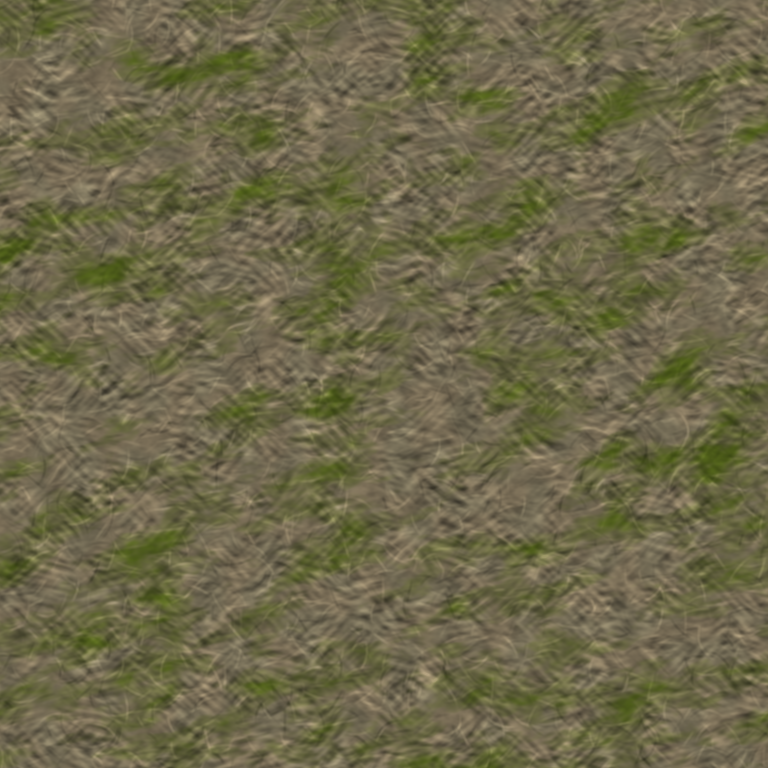
This texture is drawn by a WebGL 2 fragment shader. Its source:

```glsl
#version 300 es
precision highp float;

uniform vec2 u_resolution;
out vec4 fragColor;

#define STRAW vec3(0.475, 0.427, 0.338)
#define ASH vec3(0.442, 0.412, 0.328)
#define OLIVE vec3(0.400, 0.393, 0.255)
#define GREEN vec3(0.295, 0.355, 0.095)
#define PATCH_SCALE vec2(8.0, 17.0)
#define CLUMP_SCALE vec2(21.0, 34.0)
#define FIBRE_SCALE vec2(34.0, 125.0)
#define BLADE_CELLS 34.0
#define BLADE_WIDTH 0.0034
#define BLADE_LAYERS 4
#define BLADE_CONTRAST 0.30
#define FIBRE_CONTRAST 0.42

// Integer hash of a lattice cell, two values in 0..1
vec2 hash2(vec2 cell) {
    uvec2 v = uvec2(ivec2(cell) + 32768);
    v = v * 1664525u + 1013904223u;
    v.x += v.y * 1664525u;
    v.y += v.x * 1664525u;
    v ^= v >> 16u;
    v.x += v.y * 1664525u;
    v.y += v.x * 1664525u;
    v ^= v >> 16u;
    return vec2(v >> 8u) / 16777216.0;
}

mat2 rotation(float angle) {
    float c = cos(angle), s = sin(angle);
    return mat2(c, -s, s, c);
}

float cornerGradient(vec2 cell, vec2 offset) {
    float angle = 6.28318 * hash2(cell).x;
    return dot(vec2(cos(angle), sin(angle)), offset);
}

float gradientNoise(vec2 p) {
    vec2 i = floor(p), f = fract(p);
    vec2 u = f * f * f * (f * (f * 6.0 - 15.0) + 10.0);
    vec2 e = vec2(1.0, 0.0);
    float low = mix(cornerGradient(i, f), cornerGradient(i + e, f - e), u.x);
    float high = mix(cornerGradient(i + e.yx, f - e.yx),
                     cornerGradient(i + 1.0, f - 1.0), u.x);
    return mix(low, high, u.y);
}

float fbm(vec2 p) {
    float sum = 0.0, amplitude = 1.0;
    for (int i = 0; i < 4; i++) {
        sum += amplitude * gradientNoise(p);
        p = rotation(0.35) * p * 2.03 + 17.3;
        amplitude *= 0.58;
    }
    return sum;
}

// Matted fibres: stretched noise whose leaning changes from place to place
float fibres(vec2 p) {
    float sum = 0.0;
    for (int i = 0; i < 4; i++) {
        float k = float(i);
        float lean = -0.75 + 0.5 * k;
        float weight = smoothstep(-0.25, 0.35, gradientNoise(p * 15.0 + 31.7 * k));
        sum += weight * gradientNoise(rotation(lean) * p * FIBRE_SCALE + 53.1 * k);
    }
    return sum;
}

// Scattered bent blades, lit or shaded, one per cell and layer
float blades(vec2 p) {
    float light = 0.0;
    for (int layer = 0; layer < BLADE_LAYERS; layer++) {
        float k = float(layer);
        vec2 q = rotation(0.6 * k) * p * BLADE_CELLS + 71.0 * k;
        vec2 home = floor(q);
        for (int n = 0; n < 9; n++) {
            vec2 cell = home + vec2(n % 3, n / 3) - 1.0;
            vec2 place = hash2(cell);
            vec2 trait = hash2(cell + 911.0);
            float spread = trait.x * 2.0 - 1.0;
            float lean = 0.15 + 1.5 * spread * abs(spread);
            vec2 d = rotation(lean - 0.6 * k) * (q - cell - place);
            d.y += (place.x - 0.5) * d.x * d.x;
            float halfLength = mix(0.35, 0.9, place.y);
            float body = 1.0 - smoothstep(0.0, BLADE_WIDTH * BLADE_CELLS, abs(d.y));
            float taper = 1.0 - smoothstep(0.3 * halfLength, halfLength, abs(d.x));
            light += body * taper * (trait.y - 0.42);
        }
    }
    return light;
}

void main() {
    vec2 p = gl_FragCoord.xy / min(u_resolution.x, u_resolution.y);

    // Fresh growth lies in flat patches that rise gently to the right
    vec2 ground = vec2(p.x, p.y - 0.22 * p.x);
    float growth = fbm(ground * PATCH_SCALE + 5.0)
                 + 0.35 * gradientNoise(ground * vec2(2.5, 4.0) + 40.0);
    float clump = fbm(p * CLUMP_SCALE + 90.0);
    float fibre = fibres(p);
    float blade = blades(p);
    growth += 0.22 * clump - 0.15 * fibre - 0.12 * blade;

    // Dry grass, mixed growth, then the greenest tufts
    float dryTint = smoothstep(-0.3, 0.3, gradientNoise(p * 24.0 + 12.0));
    vec3 color = mix(ASH, STRAW, dryTint);
    color = mix(color, OLIVE, smoothstep(-0.20, 0.25, growth));
    float fresh = smoothstep(0.18, 0.85, growth);
    color = mix(color, GREEN, fresh);

    // Shading from tufts, matted fibres and single blades
    float shade = 1.0 + 0.14 * clump + FIBRE_CONTRAST * fibre * (1.0 - 0.4 * fresh);
    shade += BLADE_CONTRAST * blade * (1.0 - 0.5 * fresh);
    shade += 0.10 * gradientNoise(p * vec2(95.0, 120.0));
    color *= clamp(shade, 0.5, 1.5);

    fragColor = vec4(clamp(color, 0.0, 1.0), 1.0);
}
```
